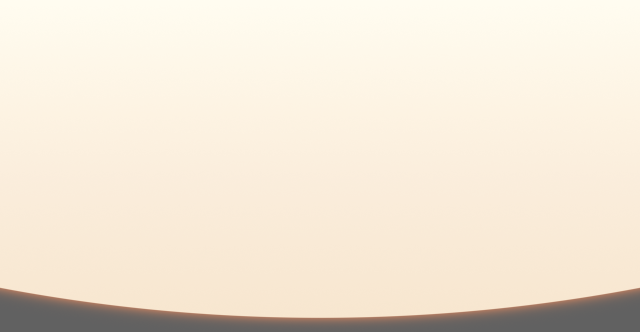
Write a WebGL 2 fragment shader that draws this background.

```glsl
#version 300 es
precision highp float;
// A warm cream sky fades downward to soft sand and ends in a shallow bowl-shaped
// arc. Below the arc lies flat grey, lit along the rim by a blurred copper shadow.
// The arc is a circle distance; the shadow is a smooth falloff of that distance.

#define ARC_BOTTOM 0.0427   // lowest point of the arc, in canvas heights
#define ARC_RISE 0.0905     // rise of the arc from its centre to the sides
#define GLOW_SIGMA 0.0176   // blur radius of the rim shadow
#define GRAIN 0.003         // dither strength that hides gradient banding

uniform vec2 u_resolution;
out vec4 fragColor;

const vec3 CREAM = vec3(1.000, 0.989, 0.943);
const vec3 IVORY = vec3(0.992, 0.953, 0.888);
const vec3 PEACH = vec3(0.982, 0.930, 0.862);
const vec3 SAND = vec3(0.969, 0.902, 0.812);
const vec3 GREY = vec3(0.380);
const vec3 COPPER = vec3(1.000, 0.580, 0.380);

// Hash without sine, from 0 to 1.
float hash(vec2 p) {
    vec3 q = fract(p.xyx * 0.1031);
    q += dot(q, q.yzx + 33.33);
    return fract((q.x + q.y) * q.z);
}

// Vertical gradient; depth is 0 at the top and 1 at the bottom.
vec3 skyColor(float depth) {
    vec3 color = mix(CREAM, IVORY, clamp(depth / 0.34, 0.0, 1.0));
    color = mix(color, PEACH, clamp((depth - 0.34) / 0.20, 0.0, 1.0));
    return mix(color, SAND, clamp((depth - 0.54) / 0.42, 0.0, 1.0));
}

// Signed distance to the arc, positive on the grey side below it.
float arcDistance(vec2 p, float halfWidth) {
    float radius = (halfWidth * halfWidth + ARC_RISE * ARC_RISE) / (2.0 * ARC_RISE);
    return length(p - vec2(0.0, ARC_BOTTOM + radius)) - radius;
}

// Logistic stand-in for the edge of a Gaussian blur.
float blurredEdge(float d) {
    return 1.0 / (1.0 + exp(1.702 * d / GLOW_SIGMA));
}

void main() {
    // Height spans 0 to 1; x is centred on the canvas.
    vec2 p = gl_FragCoord.xy / u_resolution.y;
    float halfWidth = 0.5 * u_resolution.x / u_resolution.y;
    p.x -= halfWidth;

    float d = arcDistance(p, halfWidth);
    float pixel = 1.0 / u_resolution.y;

    // Grey ground with its glowing rim, covered by the sky above the arc.
    vec3 ground = mix(GREY, COPPER, blurredEdge(d));
    float groundMask = smoothstep(-0.75 * pixel, 0.75 * pixel, d);
    vec3 color = mix(skyColor(1.0 - p.y), ground, groundMask);

    color += (hash(gl_FragCoord.xy) - 0.5) * GRAIN;
    fragColor = vec4(color, 1.0);
}
```
